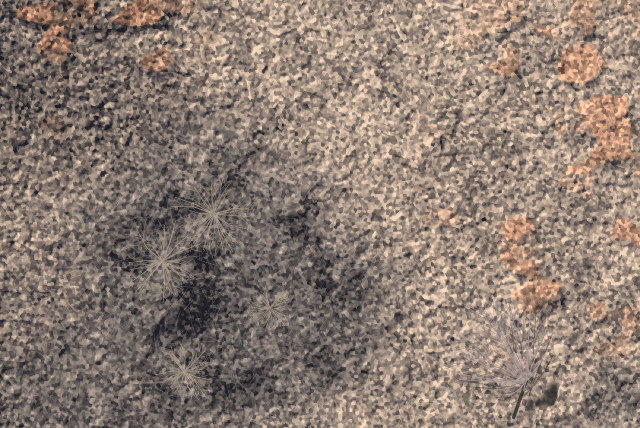
A Shadertoy shader for this texture:

```glsl
// Aerial view of dry winter grassland with rusty tufts, grey scrub and bare trees.
#define SHADE vec3(0.19, 0.18, 0.20)
#define STRAW vec3(0.91, 0.80, 0.70)
#define RUST vec3(0.80, 0.56, 0.43)
#define PALE_TWIG vec3(0.74, 0.67, 0.59)
#define GREY_TWIG vec3(0.69, 0.63, 0.64)
#define SUN vec2(-0.6, 0.8)
#define GRAIN_SCALE 62.0
#define GRAIN_CONTRAST 0.85
#define TWIG_WIDTH 0.0010
#define SCRUB_TONE 0.33

vec2 hash2(vec2 p) {
    vec3 q = fract(p.xyx * vec3(0.1031, 0.1030, 0.0973));
    q += dot(q, q.yzx + 33.33);
    return fract((q.xx + q.yz) * q.zy);
}

// Cellular noise: random tones blended around jittered points.
float cells(vec2 p) {
    vec2 cell = floor(p), sum = vec2(0.0);
    for (int y = -1; y <= 1; y++)
    for (int x = -1; x <= 1; x++) {
        vec2 id = cell + vec2(x, y);
        vec2 d = id + hash2(id) - p;
        sum += exp(-9.0 * dot(d, d)) * vec2(hash2(id + 71.3).x, 1.0);
    }
    return sum.x / sum.y;
}

float layers(vec2 p) {
    return 0.5 * cells(p) + 0.3 * cells(p * 2.1 + 7.0) + 0.2 * cells(p * 4.7 + 19.0);
}

float segment(vec2 p, vec2 a, vec2 b) {
    vec2 ab = b - a;
    return length(p - a - ab * clamp(dot(p - a, ab) / dot(ab, ab), 0.0, 1.0));
}

float stroke(float d, float width) {
    return clamp((width - d) * iResolution.y + 0.5, 0.0, 1.0);
}

// One short, randomly turned strand in each cell.
float strands(vec2 p, float scale) {
    vec2 cell = floor(p * scale);
    float cover = 0.0;
    for (int y = -1; y <= 1; y++)
    for (int x = -1; x <= 1; x++) {
        vec2 id = cell + vec2(x, y), h = hash2(id + 5.7);
        vec2 mid = (id + hash2(id)) / scale;
        vec2 reach = 0.6 * vec2(cos(6.283 * h.x), sin(6.283 * h.x)) / scale;
        float d = segment(p, mid - reach, mid + reach);
        cover = max(cover, stroke(d, TWIG_WIDTH * 0.7) * (0.3 + 0.7 * h.y));
    }
    return cover;
}

// Bare crown: branches fan from a root into a disc, each with side twigs.
float crown(vec2 p, vec2 root, vec2 lean, float radius) {
    if (length(p - root - lean) > radius * 1.5 + length(lean)) return 0.0;
    float cover = 0.0;
    for (int i = 0; i < 34; i++) {
        vec2 h = hash2(vec2(i, 9.0) + root * 97.0);
        float angle = 2.4 * float(i) + h.x;
        vec2 tip = root + lean + radius * (0.45 + 0.55 * h.y) * vec2(cos(angle), sin(angle));
        vec2 along = tip - root, across = vec2(-along.y, along.x);
        vec2 knee = root + 0.5 * along + 0.2 * (h.x - 0.5) * across;
        float d = min(segment(p, root, knee), segment(p, knee, tip));
        float taper = 1.5 - min(length(p - root) / (radius + length(lean)), 1.0);
        cover = max(cover, stroke(d, TWIG_WIDTH * taper) * (0.5 + 0.5 * h.y));
        for (int j = 0; j < 3; j++) {
            float side = j == 1 ? -1.0 : 1.0;
            vec2 fork = mix(knee, tip, 0.1 + 0.3 * float(j));
            vec2 end = fork + 0.26 * along + side * (0.1 + 0.18 * h.x) * across;
            cover = max(cover, 0.65 * stroke(segment(p, fork, end), TWIG_WIDTH * 0.5));
        }
    }
    return cover;
}

// Soft ellipse that falls from one at the centre to zero at its rim.
float blob(vec2 p, vec2 centre, vec2 size) {
    return 1.0 - smoothstep(0.45, 1.1, length((p - centre) / size));
}

// Share of rusty grass, gathered in the upper left and along the right.
float tufts(vec2 p, float ragged) {
    float region = max(blob(p, vec2(0.14, 0.92), vec2(0.38, 0.27)),
                       0.85 * blob(p, vec2(1.33, 0.60), vec2(0.38, 0.55)));
    float clump = cells(p * vec2(13.0, 19.0) + 3.0) + 0.35 * (ragged - 0.5);
    return region * smoothstep(0.58, 0.85, clump);
}

void mainImage(out vec4 fragColor, in vec2 fragCoord) {
    vec2 p = fragCoord / iResolution.y;
    float broad = layers(p * 5.0), ragged = layers(p * 24.0);
    vec2 rough = p + 0.14 * (vec2(broad, cells(p * 8.0 + 40.0)) - 0.5);

    // Broad light and ground cover.
    float scrub = blob(rough, vec2(0.52, 0.30), vec2(0.43, 0.48));
    scrub = max(scrub, 0.7 * blob(rough, vec2(0.22, 0.08), vec2(0.38, 0.30)));
    scrub = max(scrub, 0.6 * blob(rough, vec2(1.45, 0.03), vec2(0.17, 0.11)));
    float tone = mix(0.52, 0.66, smoothstep(0.2, 0.95, p.x + 0.2 * p.y));
    tone -= 0.15 * blob(rough, vec2(0.12, 0.92), vec2(0.42, 0.32));
    tone = mix(tone, SCRUB_TONE, scrub) + 0.22 * (broad - 0.5);

    // Sunlit grain with small shadows, and loose straw.
    vec2 g = p * GRAIN_SCALE + 3.0 * broad;
    float relief = cells(g) - cells(g + 0.5 * SUN);
    float grain = 0.55 * relief + 0.45 * (ragged - 0.5) + 0.75 * (cells(p * 135.0) - 0.5);
    tone += GRAIN_CONTRAST * grain * mix(1.0, 0.75, scrub);
    tone += 0.16 * (strands(p, 55.0) - 0.2);

    // Dark hollows in the scrub and shadows beside the tufts.
    float hollow = smoothstep(0.52, 0.25, cells(p * 11.0 + 2.0) + 0.4 * (ragged - 0.5));
    tone -= 0.25 * hollow * blob(p, vec2(0.54, 0.34), vec2(0.34, 0.34));
    float rust = tufts(p, ragged);
    tone -= 0.28 * max(tufts(p + 0.024 * SUN, ragged) - rust, 0.0);

    vec3 color = mix(SHADE, STRAW, clamp(tone, -0.1, 1.08));
    color = mix(color, vec3(dot(color, vec3(0.34))), 0.3 * scrub);
    color = mix(color, RUST * (0.45 + 0.9 * tone), 0.7 * rust);

    // Tangled scrub twigs and four pale crowns.
    float tangle = max(strands(p + 0.01 * broad, 24.0), strands(p + 3.1, 38.0));
    color = mix(color, GREY_TWIG * 0.9, 0.45 * tangle * scrub);
    vec3 pale[4] = vec3[4](vec3(0.50, 0.50, 0.10), vec3(0.38, 0.39, 0.10),
                           vec3(0.63, 0.28, 0.06), vec3(0.43, 0.13, 0.07));
    for (int i = 0; i < 4; i++)
        color = mix(color, PALE_TWIG, 0.8 * crown(p, pale[i].xy, vec2(0.0), pale[i].z));

    // Large leaning tree with its trunk shadow.
    vec2 root = vec2(1.23, 0.11), lean = vec2(-0.07, 0.09);
    float shadow = 0.8 * blob(rough, root + vec2(0.02, -0.02), vec2(0.035, 0.04));
    shadow = max(shadow, 0.8 * stroke(segment(p, root, vec2(1.20, 0.025)), 0.004));
    shadow = max(shadow, 0.45 * crown(p + 0.02 * SUN, root, lean, 0.13));
    color = mix(color, SHADE * 0.8, shadow);
    color = mix(color, GREY_TWIG, 0.85 * crown(p, root, lean, 0.13));
    fragColor = vec4(clamp(color, 0.0, 1.0), 1.0);
}
```
